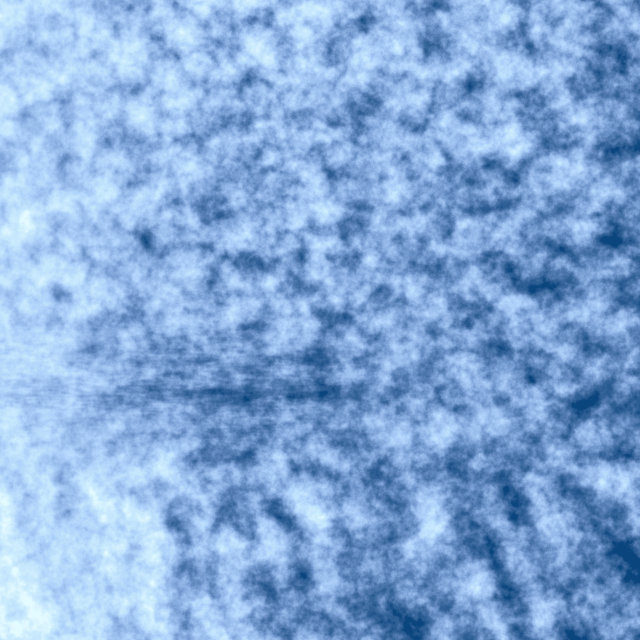
Write a WebGL 1 fragment shader that draws this texture.

```glsl
precision highp float;
uniform vec2 u_resolution;

const vec3 DEEP_BLUE = vec3(0.04, 0.27, 0.49);
const vec3 GAP_BLUE = vec3(0.18, 0.37, 0.58);
const vec3 SHADE_BLUE = vec3(0.33, 0.49, 0.70);
const vec3 MID_BLUE = vec3(0.46, 0.61, 0.82);
const vec3 HAZE_BLUE = vec3(0.58, 0.72, 0.91);
const vec3 CLOUD_BLUE = vec3(0.68, 0.82, 0.98);
const vec3 PALE_CLOUD = vec3(0.78, 0.91, 0.99);
const vec3 GLARE = vec3(0.89, 0.98, 1.0);

vec2 hash2(vec2 cell) {
  vec3 q = fract(cell.xyx * vec3(0.1031, 0.1030, 0.0973));
  q += dot(q, q.yzx + 33.33);
  return fract((q.xx + q.yz) * q.zy);
}

float cornerSlope(vec2 cell, vec2 corner, vec2 f) {
  float angle = 6.2832 * hash2(cell + corner).x;
  return dot(vec2(cos(angle), sin(angle)), f - corner);
}

float gradientNoise(vec2 p) {
  vec2 cell = floor(p);
  vec2 f = fract(p);
  vec2 u = f * f * f * (f * (f * 6.0 - 15.0) + 10.0);
  float low = mix(cornerSlope(cell, vec2(0.0), f), cornerSlope(cell, vec2(1.0, 0.0), f), u.x);
  float high = mix(cornerSlope(cell, vec2(0.0, 1.0), f), cornerSlope(cell, vec2(1.0), f), u.x);
  return mix(low, high, u.y);
}

float fbm(vec2 p, float gain) {
  float sum = 0.0;
  float amplitude = 1.0;
  for (int i = 0; i < 4; i++) {
    sum += amplitude * gradientNoise(p);
    p = mat2(1.6, 1.2, -1.2, 1.6) * p + 17.3;
    amplitude *= gain;
  }
  return sum;
}

// Octaves that keep their direction, for stretched clouds
float alignedFbm(vec2 p, float gain) {
  float sum = 0.0;
  float amplitude = 1.0;
  for (int i = 0; i < 4; i++) {
    sum += amplitude * gradientNoise(p);
    p = 1.93 * p + 11.7;
    amplitude *= gain;
  }
  return sum;
}

// Soft round tufts: smooth minimum of squared distances to scattered centres
float puffs(vec2 p) {
  vec2 cell = floor(p);
  float sum = 0.0;
  for (int y = -1; y <= 1; y++) {
    for (int x = -1; x <= 1; x++) {
      vec2 neighbour = cell + vec2(float(x), float(y));
      vec2 offset = neighbour + hash2(neighbour + 40.0) - p;
      sum += exp(-10.0 * dot(offset, offset));
    }
  }
  return 0.17 + 0.1 * log(sum + 0.004);
}

// Broad light: glare on the left, deeper sky to the right and in the band
float skyLight(vec2 uv, float band) {
  float left = 1.0 - smoothstep(0.0, 0.35, uv.x);
  float low = 1.0 - smoothstep(0.05, 0.32, uv.y);
  float top = smoothstep(0.55, 1.0, uv.y);
  float light = 0.42 - 1.15 * uv.x + 0.65 * left * (1.0 - 0.8 * top);
  light += 0.55 * top + low * mix(0.75, -0.3, smoothstep(0.2, 0.55, uv.x));
  light -= 0.3 * smoothstep(0.88, 1.0, uv.x);
  return light - 0.75 * band * smoothstep(0.0, 0.25, uv.x);
}

vec3 skyColor(float tone) {
  vec3 color = mix(DEEP_BLUE, GAP_BLUE, smoothstep(-2.7, -1.88, tone));
  color = mix(color, SHADE_BLUE, clamp((tone + 1.88) / 0.75, 0.0, 1.0));
  color = mix(color, MID_BLUE, clamp((tone + 1.13) / 0.62, 0.0, 1.0));
  color = mix(color, HAZE_BLUE, clamp((tone + 0.51) / 0.61, 0.0, 1.0));
  color = mix(color, CLOUD_BLUE, clamp((tone - 0.10) / 0.69, 0.0, 1.0));
  color = mix(color, PALE_CLOUD, clamp((tone - 0.79) / 0.81, 0.0, 1.0));
  return mix(color, GLARE, smoothstep(1.6, 2.6, tone));
}

void main() {
  vec2 uv = gl_FragCoord.xy / u_resolution;

  // Gentle displacement, with tufts growing larger toward the right
  vec2 warp = vec2(gradientNoise(uv * 22.0), gradientNoise(uv * 22.0 + 51.7));
  vec2 p = uv + 0.018 * warp;
  p.x -= 0.2 * p.x * p.x;

  // Regions of horizontal streaks and slanted rolls
  float bandOffset = (uv.y - 0.40 + 0.08 * gradientNoise(uv * 4.0)) / 0.10;
  float band = exp(-bandOffset * bandOffset) * (1.0 - smoothstep(0.35, 0.75, uv.x));
  float rolls = 1.0 - smoothstep(0.18, 0.36, uv.y);

  // Cloud layers
  float detail = fbm(uv * 17.0 + 7.0, 0.68);
  float grain = fbm(uv * 58.0 + 3.0, 0.62);
  float tufts = 2.7 * puffs(p * 22.0) + 1.3 * puffs(p * 45.0 + 9.0);
  float streaks = 1.7 * alignedFbm(uv * vec2(8.0, 30.0) + 23.0, 0.68);
  float slant = p.x + 0.42 * p.y;
  float ridges = 1.5 * alignedFbm(vec2(slant * 16.0, p.y * 6.0) + 31.0, 0.5);
  ridges += 0.5 * sin(88.0 * slant + 4.0 * gradientNoise(uv * 5.0));

  float texture = mix(tufts, 0.5 * tufts + ridges, rolls);
  texture = mix(texture, streaks, 0.85 * band);
  texture += mix(1.35, 0.8, band) * detail + 0.75 * grain;
  texture += 0.85 * gradientNoise(uv * 7.0 + 3.0);
  texture *= mix(0.78, 1.08, smoothstep(0.0, 0.45, uv.x));

  gl_FragColor = vec4(skyColor(skyLight(uv, band) + texture - 0.06), 1.0);
}
```
